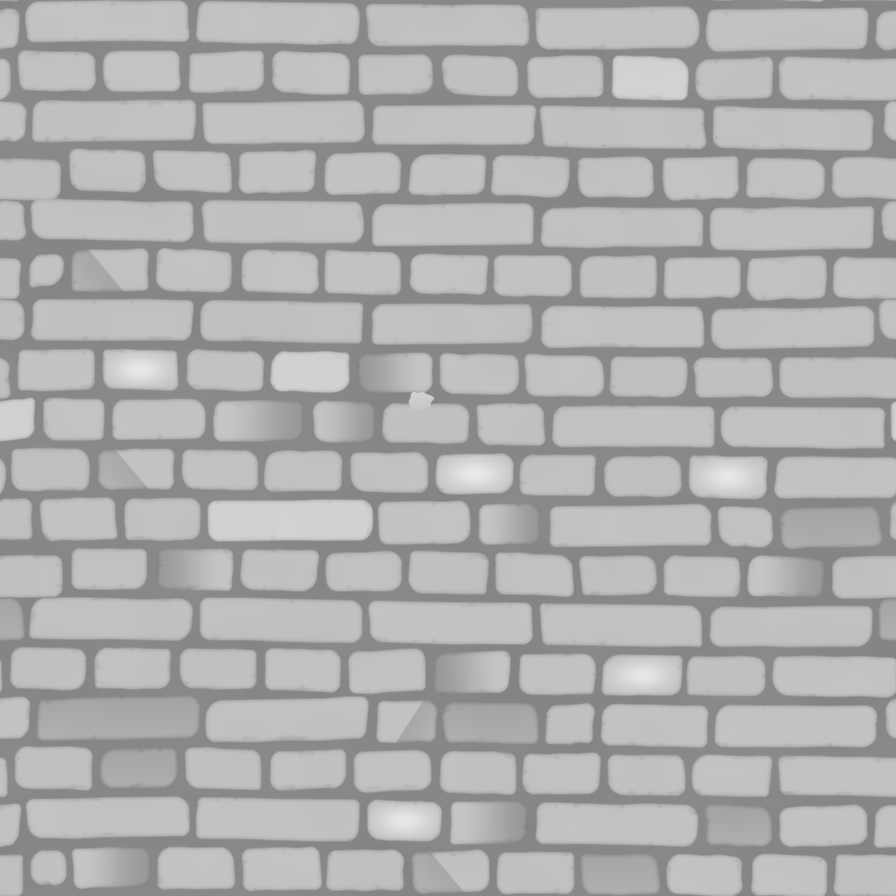
Give the GLSL for this texture map, as a three.js fragment shader.

```glsl
varying vec2 vUv;

const float ROWS = 18.0;
const float LONG_PITCH = 0.1895;
const float SHORT_PITCH = 0.0945;
const float HALF_HEIGHT = 0.0228;
const float STONE = 0.757;
const float MORTAR = 0.53;

float hash(vec2 p) {
  vec3 q = fract(p.xyx * 0.1031);
  q += dot(q, q.yzx + 33.33);
  return fract((q.x + q.y) * q.z);
}

float noise(vec2 p) {
  vec2 i = floor(p), f = fract(p);
  f = f * f * (3.0 - 2.0 * f);
  return mix(mix(hash(i), hash(i + vec2(1, 0)), f.x),
             mix(hash(i + vec2(0, 1)), hash(i + vec2(1, 1)), f.x), f.y);
}

float roundedBox(vec2 p, vec2 halfSize, float radius) {
  vec2 q = abs(p) - halfSize + radius;
  return length(max(q, 0.0)) + min(max(q.x, q.y), 0.0) - radius;
}

// Left edge of the first brick in a course
float courseStart(float row, float isShort) {
  float k = floor(row * 0.5);
  float far = max(step(1.5, mod(k, 3.0)), 1.0 - step(0.5, abs(k - 1.0)));
  float jitter = hash(vec2(row, 71.0));
  return mix(0.024 + 0.022 * jitter, mix(0.007, 0.071, far) + 0.01 * jitter, isShort);
}

// Tone of one face; q runs from -1 to 1 over the brick
float faceTone(vec2 q, vec2 id, float chance) {
  float kind = hash(id + 5.3) / chance;
  float side = hash(id + 9.1) < 0.5 ? -1.0 : 1.0;
  float tone = STONE + 0.012 * (hash(id + 2.7) - 0.5);
  if (kind < 0.2) tone = 0.665 + 0.02 * q.y;
  else if (kind < 0.45) tone = mix(0.6, 0.77, smoothstep(-1.0, 0.8, q.x * side));
  else if (kind < 0.65) tone += 0.15 * exp(-1.8 * dot(q, q));
  else if (kind < 0.9) {
    float cut = q.x * side + 0.45 * q.y - 0.1;
    tone -= 0.1 * smoothstep(-0.03, 0.03, cut) * (1.0 - 0.4 * smoothstep(0.0, 1.2, cut));
  } else if (kind < 1.0) tone = 0.82;
  return tone;
}

// Signed distance and tone of the brick nearest p in a course
vec2 brick(vec2 p, float course) {
  float row = mod(course, ROWS);
  float isShort = mod(row, 2.0);
  float lower = step(6.5, row);
  float pitch = mix(LONG_PITCH, SHORT_PITCH, isShort);
  float count = mix(5.0, 9.0, isShort);
  float start = courseStart(row, isShort);
  float x = fract(p.x - start);
  float slot = min(floor(x / pitch), count);
  float left = slot * pitch;
  float right = slot > count - 0.5 ? 1.0 : left + pitch;
  vec2 id = vec2(row, slot);

  // Some slots hold two stones
  bool spare = slot > count - 0.5;
  bool pair = isShort > 0.5 ? spare && mod(floor(row * 0.5), 6.0) == 2.0
                            : !spare && hash(id + 31.0) < 0.14 * lower;
  float pebble = 0.0;
  if (pair) {
    float cut = mix(left, right, isShort > 0.5 ? 0.68 : mix(0.3, 0.6, hash(id + 17.0)));
    if (x < cut) right = cut;
    else {
      left = cut;
      id.y += 20.0;
      pebble = isShort;
    }
  }
  left += 0.003 + 0.003 * hash(id + 1.1);
  right -= 0.003 + 0.003 * hash(id + 4.4);

  float middle = 0.5 * (left + right);
  float sag = 0.009 * smoothstep(0.1, 0.9, fract(start + middle)) - 0.004;
  vec2 halfSize = vec2(0.5 * (right - left), HALF_HEIGHT + 0.002 * (hash(id + 6.6) - 0.5));
  halfSize.y *= 1.0 - 0.2 * pebble;
  vec2 local = vec2(x - middle, p.y - (course + 0.5) / ROWS - sag);
  vec2 q = local / halfSize;

  // Hand-cut outline: tilt, shear, wobble and uneven corners
  local.y += 0.004 * (hash(id + 8.2) - 0.5) * q.x;
  local.x += 0.0035 * (hash(id + 3.9) - 0.5) * q.y;
  float radius = mix(0.005, 0.017, hash(id * 3.0 + sign(q) * 0.7 + 40.0));
  radius = min(radius, 0.9 * halfSize.x);
  float d = roundedBox(local, halfSize, radius);
  d += 0.0022 * (noise(q * vec2(2.5, 1.5) + id * 13.0 + 50.0) - 0.5);
  return vec2(d, faceTone(q, id, mix(0.08, 0.28, lower)));
}

// Small loose stone lying on the wall
float looseStone(float tone, vec2 p, vec2 center, float radius) {
  vec2 offset = p - center;
  float d = length(offset * vec2(0.85, 1.1)) - radius * (0.8 + 0.4 * noise(p * 180.0));
  float shade = 0.8 - 2.5 * offset.y;
  return mix(tone, shade, smoothstep(0.001, -0.001, d));
}

void main() {
  vec2 p = vec2(vUv.x, 1.0 - vUv.y);
  float course = floor(p.y * ROWS);
  vec2 nearest = vec2(1.0, STONE);
  for (int i = -1; i <= 1; i++) {
    vec2 candidate = brick(p, course + float(i));
    if (candidate.x < nearest.x) nearest = candidate;
  }
  float d = nearest.x;

  // Soft rim and small chips near the edges
  float rim = smoothstep(-0.007, 0.001, d);
  float chips = smoothstep(0.8, 0.9, noise(p * vec2(95.0, 130.0))) * smoothstep(-0.009, -0.003, d);
  float stone = nearest.y - 0.09 * rim * rim - 0.035 * chips;
  stone += 0.012 * (noise(p * 22.0) - 0.5);

  float mortar = MORTAR + 0.025 * (noise(p * 14.0) - 0.5);
  float tone = mix(mortar, stone, smoothstep(0.0013, -0.0013, d));
  tone = looseStone(tone, p, vec2(0.469, 0.447), 0.0115);
  gl_FragColor = vec4(vec3(tone), 1.0);
}
```
